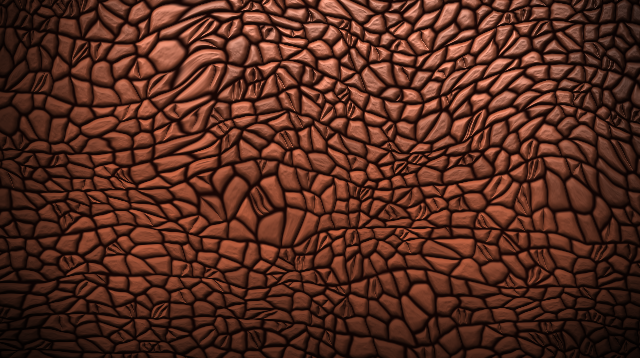
This texture is drawn by a Shadertoy shader. Its source:

```glsl
#define CELLS vec2(19.0, 22.0)
#define BAND_ROWS 3.0
#define JITTER 0.86
#define GROOVE 0.115
#define DOME 0.30
#define BUMP 0.011
#define CREASED 0.27
#define HIDE vec3(0.58, 0.285, 0.185)
#define CREVICE vec3(0.09, 0.022, 0.016)
#define SHEEN vec3(0.36, 0.37, 0.38)

vec2 hash22(vec2 p) {
    vec3 q = fract(vec3(p.xyx) * vec3(0.1031, 0.1030, 0.0973));
    q += dot(q, q.yzx + 33.33);
    return fract((q.xx + q.yz) * q.zy);
}

// Two independent channels of smooth value noise
vec2 noise2(vec2 p) {
    vec2 i = floor(p), f = fract(p);
    f = f * f * (3.0 - 2.0 * f);
    vec2 low = mix(hash22(i), hash22(i + vec2(1, 0)), f.x);
    vec2 high = mix(hash22(i + vec2(0, 1)), hash22(i + vec2(1, 1)), f.x);
    return mix(low, high, f.y);
}

float smoothMin(float a, float b, float k) {
    float h = max(k - abs(a - b), 0.0) / k;
    return min(a, b) - 0.25 * k * h * h;
}

vec2 site(vec2 cell) {
    return cell + 0.5 + JITTER * (hash22(cell + 71.0) - 0.5);
}

// Leather relief: x = height, y = distance to groove, z = tone of the pad
vec3 leather(vec2 pos) {
    vec2 p = pos * CELLS + 40.0;
    p += 3.2 * (noise2(p * 0.13) - 0.5) + 0.9 * (noise2(p * 0.45 + 9.0) - 0.5);
    p += 0.12 * (noise2(p * 2.3) - 0.5);
    vec2 base = floor(p);
    float band = floor(base.y / BAND_ROWS);

    // Nearest pad; pads never straddle the long furrows between bands
    vec2 id = base, toSite = site(base) - p;
    for (int y = -1; y <= 1; y++)
    for (int x = -1; x <= 1; x++) {
        vec2 cell = base + vec2(x, y);
        vec2 r = site(cell) - p;
        if (floor(cell.y / BAND_ROWS) == band && dot(r, r) < dot(toSite, toSite)) {
            id = cell;
            toSite = r;
        }
    }

    // Rounded distance to the furrow and to neighbouring pads
    float d = BAND_ROWS * (0.5 - abs(fract(p.y / BAND_ROWS) - 0.5));
    for (int y = -2; y <= 2; y++)
    for (int x = -2; x <= 2; x++) {
        vec2 cell = base + vec2(x, y);
        if (cell == id || floor(cell.y / BAND_ROWS) != band) continue;
        vec2 r = site(cell) - p;
        d = smoothMin(d, dot(0.5 * (toSite + r), normalize(r - toSite)), 0.12);
    }

    // Tapered, mostly upright creases splitting some pads
    vec2 kind = hash22(id + 13.0);
    if (kind.x < CREASED) {
        float angle = 1.3 * (kind.y - 0.5);
        vec2 across = vec2(cos(angle), sin(angle));
        float side = dot(toSite, across) + 0.05 * (noise2(p * 4.0).x - 0.5);
        float along = dot(toSite, vec2(-across.y, across.x));
        if (kind.x < 0.3 * CREASED) side = abs(side) - 0.14;
        d = smoothMin(d, abs(side) + 0.10 * abs(along + 0.2) + 0.01, 0.05);
    }

    d += 0.035 * (noise2(p * 0.8 + 5.0).x - 0.5);
    float t = clamp(d / DOME, 0.0, 1.0);
    float grain = 0.10 * noise2(p * vec2(5.0, 7.0)).x + 0.04 * noise2(p * 13.0).y;
    return vec3(t * (2.0 - t) + grain * t, d, hash22(id + 5.0).x);
}

void mainImage(out vec4 fragColor, in vec2 fragCoord) {
    vec2 uv = fragCoord / iResolution.xy;
    vec2 pos = fragCoord / iResolution.y;

    // Surface normal from the relief
    vec2 e = vec2(0.003, 0.0);
    vec3 relief = leather(pos);
    vec2 slope = vec2(leather(pos + e.xy).x, leather(pos + e.yx).x) - relief.x;
    vec3 normal = normalize(vec3(-slope * BUMP / e.x, 1.0));

    // Broad light from above, with a cool sheen towards the top
    float diffuse = max(dot(normal, normalize(vec3(-0.15, 0.62, 0.77))), 0.0);
    float gloss = pow(max(dot(normal, normalize(vec3(-0.05, 0.33, 0.94))), 0.0), 9.0);
    float sheen = smoothstep(0.35, 1.0, uv.y + 0.18 * (uv.x - 0.5));
    sheen *= smoothstep(-0.05, 0.4, uv.x);

    vec3 color = HIDE * (0.13 + 1.05 * diffuse) * mix(0.86, 1.12, relief.z);
    color += SHEEN * gloss * (0.09 + 0.95 * sheen);
    color = mix(CREVICE, color, smoothstep(0.0, GROOVE, relief.y));

    // Darkened borders
    vec2 c = abs(uv - 0.5) * 2.0;
    float shade = 1.0 - 0.55 * smoothstep(0.55, 1.05, c.x);
    shade *= 1.0 - 0.55 * smoothstep(0.35, -0.05, uv.y);
    shade *= 1.0 - 0.35 * smoothstep(0.9, 1.4, length(c));
    fragColor = vec4(clamp(color * shade, 0.0, 1.0), 1.0);
}
```
